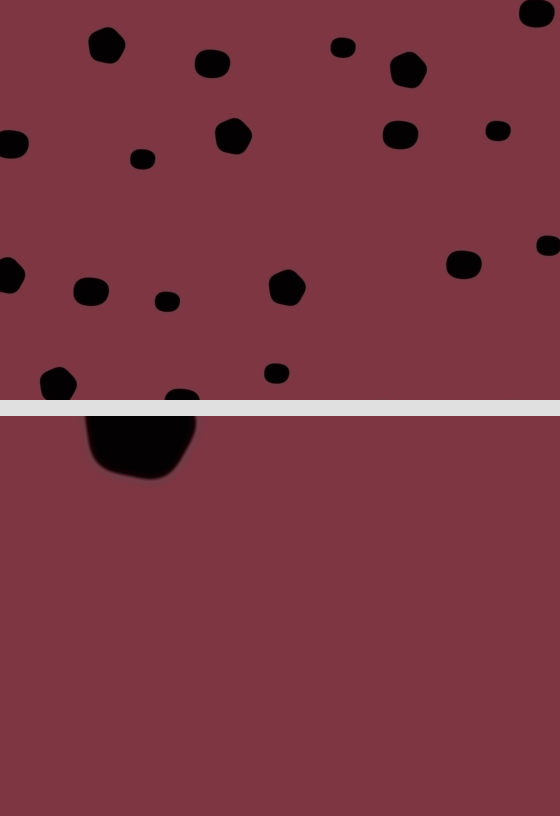
Top, the full canvas; bottom, a detail of the centre.
This pattern is drawn by a WebGL 1 fragment shader. Its source:

```glsl
precision highp float;

uniform vec2 u_resolution;

const float CELL = 0.285; // lattice spacing, canvas height = 1

vec2 hash2(vec2 cell) {
  vec2 k = vec2(dot(cell, vec2(127.1, 311.7)), dot(cell, vec2(269.5, 183.3)));
  return fract(sin(k) * 43758.5453);
}

// Signed radial distance to a hand-cut dot: 0 = large pentagonal, 1 = wide oval, 2 = small oval
float dotDistance(vec2 p, float kind) {
  vec2 size = kind < 0.5 ? vec2(0.0455, 0.0450)
            : kind < 1.5 ? vec2(0.0455, 0.0365)
                         : vec2(0.0322, 0.0260);
  vec2 q = p / size + vec2(1e-5, 0.0);
  float angle = atan(q.y, q.x);
  float outline = kind < 0.5
    ? 1.0 + 0.040 * cos(5.0 * (angle - 1.38)) + 0.012 * cos(2.0 * angle + 1.2)
    : 1.0 - 0.028 * cos(4.0 * angle + 0.4) + 0.014 * cos(3.0 * angle - 0.6);
  return length(p) * (1.0 - outline / length(q));
}

// Distance to the nearest dot of a loosely jittered, staggered lattice
float scatteredDots(vec2 p) {
  float nearest = 1.0;
  float row = floor(p.y / CELL);
  for (int j = -1; j <= 1; j++) {
    float y = row + float(j);
    float stagger = 0.5 * mod(y, 2.0);
    float column = floor(p.x / CELL - stagger);
    for (int i = -1; i <= 1; i++) {
      vec2 cell = vec2(column + float(i), y);
      vec2 jitter = (hash2(cell + 7.0) - 0.5) * 0.66;
      vec2 center = (cell + vec2(stagger, 0.0) + 0.5 + jitter) * CELL;
      float kind = mod(cell.x + cell.y * cell.y, 3.0);
      nearest = min(nearest, dotDistance(p - center, kind));
    }
  }
  return nearest;
}

void main() {
  vec2 p = gl_FragCoord.xy / u_resolution.y;
  float d = scatteredDots(p + vec2(0.06, 0.11));
  float soft = max(0.0022, 0.75 / u_resolution.y);

  vec3 wine = vec3(0.49, 0.21, 0.26);
  vec3 dustyHalo = vec3(0.45, 0.23, 0.27);
  vec3 darkRim = vec3(0.07, 0.0, 0.01);
  vec3 black = vec3(0.012, 0.005, 0.006);

  // Faint halo outside, thin reddish rim inside
  vec3 ground = mix(dustyHalo, wine, smoothstep(0.003, 0.008, d));
  vec3 ink = mix(black, darkRim, smoothstep(-0.006, -0.002, d));
  gl_FragColor = vec4(mix(ink, ground, smoothstep(-soft, soft, d)), 1.0);
}
```
